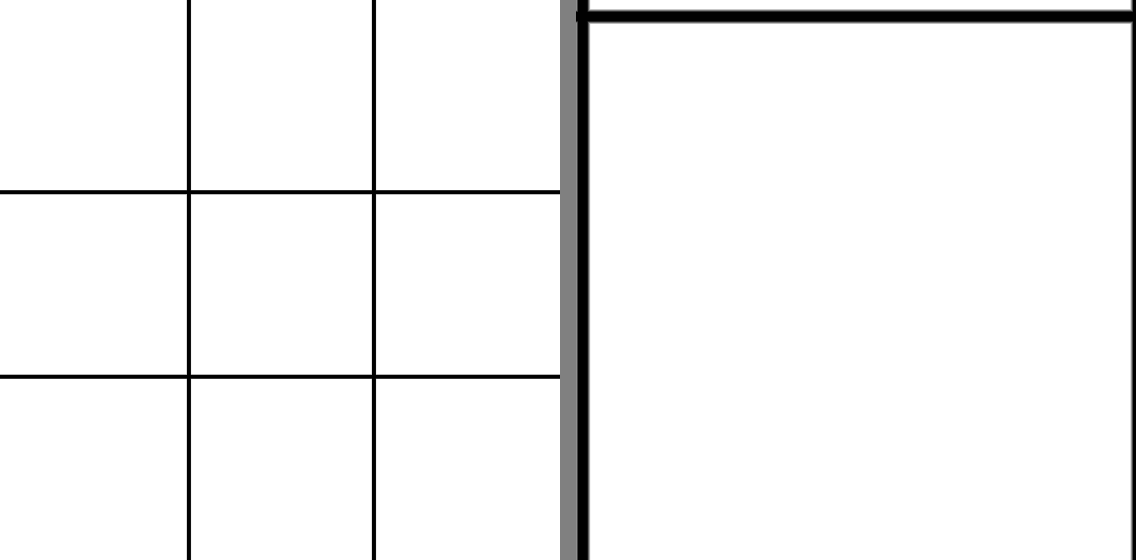
Left: the whole. Right: its middle third, enlarged.
Write a three.js fragment shader that draws this pattern.

```glsl
// Draws a plain white sheet ruled into three by three open cells by black lines.
// Each axis repeats one divider at a fixed pitch, with the line index clamped
// so that only the two inner dividers show and the sheet has no border.

varying vec2 vUv;

const vec2 FIRST_LINE = vec2(0.3374, 0.3272);  // centre of the first divider on each axis
const vec2 LINE_PITCH = vec2(0.3304, 0.3296);  // spacing between dividers
const float LINE_COUNT = 2.0;
const float LINE_WIDTH = 0.0073;
const float EDGE_SOFTNESS = 0.002;

const vec3 PAPER = vec3(1.0);
const vec3 INK = vec3(0.005);

// Distance on each axis to the nearest of a limited row of dividers.
vec2 dividerDistance(vec2 p, vec2 first, vec2 pitch, float count) {
  vec2 index = clamp(floor((p - first) / pitch + 0.5), 0.0, count - 1.0);
  return abs(p - first - index * pitch);
}

// Coverage of a line with evenly softened edges.
float lineMask(float dist, float width, float softness) {
  return clamp((0.5 * width - dist) / softness + 0.5, 0.0, 1.0);
}

void main() {
  vec2 dist = dividerDistance(vUv, FIRST_LINE, LINE_PITCH, LINE_COUNT);
  float ink = lineMask(min(dist.x, dist.y), LINE_WIDTH, EDGE_SOFTNESS);
  gl_FragColor = vec4(mix(PAPER, INK, ink), 1.0);
}
```
